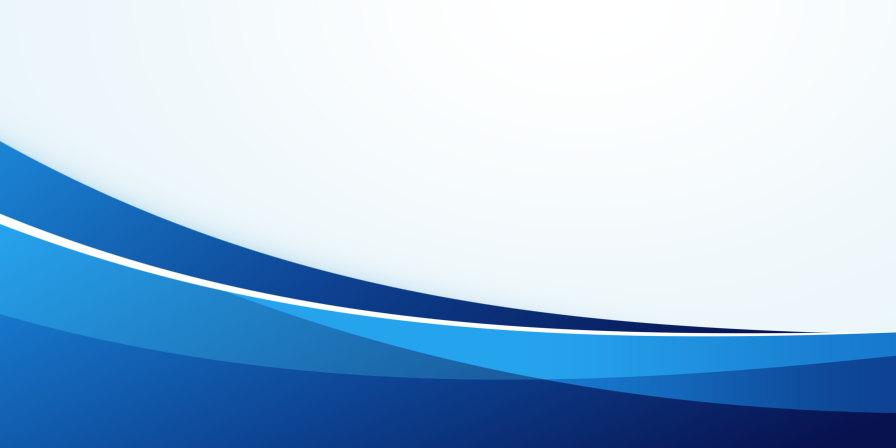
This background is drawn by a Shadertoy shader. Its source:

```glsl
const vec3 WHITE = vec3(1.0);
const vec3 HAZE = vec3(0.92, 0.962, 0.982);
const vec3 SHADOW = vec3(0.66, 0.83, 0.91);
const vec3 SKY = vec3(0.15, 0.64, 0.93);
const vec3 AZURE = vec3(0.09, 0.47, 0.80);
const vec3 STEEL = vec3(0.10, 0.37, 0.63);
const vec3 COBALT = vec3(0.05, 0.26, 0.57);
const vec3 NAVY = vec3(0.03, 0.07, 0.31);

// Heights of each curve at x = 0, 1/3, 2/3 and 1
const vec4 BAND_TOP = vec4(0.685, 0.411, 0.289, 0.253);
const vec4 RIBBON_TOP = vec4(0.523, 0.331, 0.262, 0.260);
const vec4 RIBBON_BASE = vec4(0.500, 0.318, 0.253, 0.258);
const vec4 BOWL = vec4(0.299, 0.174, 0.156, 0.206);
const vec4 SLOPE = vec4(0.578, 0.292, 0.133, 0.078);

const vec2 LIGHT_CENTRE = vec2(0.65, 1.0);
const float SHADOW_WIDTH = 0.025;
const float SHADOW_STRENGTH = 0.5;

// Cubic through four evenly spaced heights
float curve(float x, vec4 h) {
    float s = 3.0 * x, a = s - 1.0, b = s - 2.0, c = s - 3.0;
    return dot(h, vec4(-a * b * c / 6.0, s * b * c / 2.0,
                       -s * a * c / 2.0, s * a * b / 6.0));
}

// Smooth coverage of the area below a curve
float below(vec2 p, vec4 h) {
    float d = curve(p.x, h) - p.y;
    float w = 0.7 * fwidth(d);
    return smoothstep(-w, w, d);
}

vec3 ramp(vec3 first, vec3 middle, vec3 last, float t) {
    vec3 start = mix(first, middle, clamp(2.0 * t, 0.0, 1.0));
    return mix(start, last, clamp(2.0 * t - 1.0, 0.0, 1.0));
}

// Pale backdrop with a soft shadow above the band
vec3 backdrop(vec2 p) {
    float falloff = length((p - LIGHT_CENTRE) * vec2(2.0, 1.5));
    vec3 color = mix(WHITE, HAZE, smoothstep(0.0, 1.45, falloff));
    float gap = max(p.y - curve(p.x, BAND_TOP), 0.0);
    float fade = 1.0 - smoothstep(0.3, 0.88, p.x);
    return mix(color, SHADOW, SHADOW_STRENGTH * fade * exp(-gap / SHADOW_WIDTH));
}

// Two crossing curves divide the lower area into four gradients
vec3 waves(vec2 p) {
    float inBowl = below(p, BOWL);
    float inSlope = below(p, SLOPE);
    vec3 bright = mix(SKY, AZURE, smoothstep(0.55, 1.05, p.x));
    vec3 veil = mix(SKY, STEEL, clamp(1.2 * p.x + 0.5 - p.y, 0.0, 1.0));
    vec3 middle = mix(AZURE, COBALT, smoothstep(0.6, 1.02, p.x));
    vec3 deep = ramp(AZURE, COBALT, NAVY, 0.8 * p.x + 0.9 * (0.3 - p.y));
    return mix(mix(bright, veil, inSlope), mix(middle, deep, inSlope), inBowl);
}

void mainImage(out vec4 fragColor, in vec2 fragCoord) {
    vec2 p = fragCoord / iResolution.xy;
    vec3 color = backdrop(p);

    // Upper band, white ribbon, then the layered waves
    float bandTone = 0.75 * p.x + 0.5 * (BAND_TOP.x - p.y);
    vec3 band = ramp(mix(AZURE, SKY, 0.3), COBALT, NAVY, bandTone * 1.15);
    color = mix(color, band, below(p, BAND_TOP));
    color = mix(color, WHITE, below(p, RIBBON_TOP));
    color = mix(color, waves(p), below(p, RIBBON_BASE));

    fragColor = vec4(color, 1.0);
}
```
